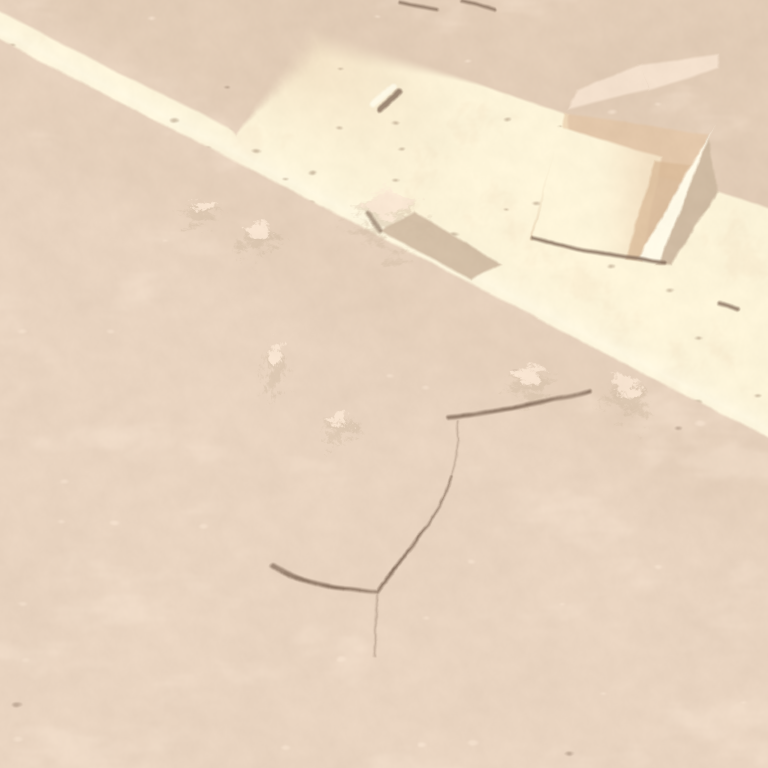
A WebGL 2 fragment shader for this texture:

```glsl
#version 300 es
precision highp float;
// Dusty ground crossed by a slanted band of sunlight, with a tilted panel,
// debris and bent twigs. Convex quads and curved strokes shape the scene;
// layered sines mottle the dust and hashed cells scatter chips and pebbles.
uniform vec2 u_resolution;
out vec4 outColor;

const float SOFT = .0026;    // edge blur in canvas units
const float MOTTLE = .012;   // strength of dust variation
const vec3 DUST = vec3(.912, .83, .752);
const vec3 DUST_DIM = vec3(.885, .80, .715);
const vec3 DUST_PALE = vec3(.96, .885, .81);
const vec3 SUN = vec3(.99, .955, .85);
const vec3 SUN_TAN = vec3(.955, .885, .775);
const vec3 GLARE = vec3(1., .98, .91);
const vec3 SHADE = vec3(.81, .73, .635);
const vec3 RUST = vec3(.85, .725, .59);
const vec3 TWIG = vec3(.53, .44, .37);

vec3 col = DUST;
void paint(vec3 c, float amount) { col = mix(col, c, amount); }

float hash(vec2 p) { return fract(sin(dot(p, vec2(127.1, 311.7))) * 43758.5); }

// Layered, warped sines in about -1..1
float mottle(vec2 p) {
  float sum = 0., amp = .5;
  for (int i = 0; i < 5; i++) {
    sum += amp * sin(p.x + 1.7 * sin(p.y * .8)) * cos(p.y + sin(p.x * .7));
    p = mat2(1.5, 1.15, -1.15, 1.5) * p + 2.3;
    amp *= .66;
  }
  return sum;
}

float fill(float d) { return 1. - smoothstep(-SOFT, SOFT, d); }

float side(vec2 p, vec2 a, vec2 b) {
  vec2 d = normalize(b - a);
  return dot(p - a, vec2(d.y, -d.x));
}

// Convex quad, corners counterclockwise, two per vector
float quad(vec2 p, vec4 a, vec4 b) {
  return max(max(side(p, a.xy, a.zw), side(p, a.zw, b.xy)),
             max(side(p, b.xy, b.zw), side(p, b.zw, a.xy)));
}

// Quadratic curve from ends.xy to ends.zw, half width w.x to w.y
float stroke(vec2 p, vec4 ends, vec2 bend, vec2 w) {
  float best = 1.;
  vec2 last = ends.xy;
  for (int i = 1; i <= 8; i++) {
    float t = float(i) / 8.;
    vec2 next = mix(mix(ends.xy, bend, t), mix(bend, ends.zw, t), t), d = next - last;
    float h = clamp(dot(p - last, d) / dot(d, d), 0., 1.);
    best = min(best, length(p - last - d * h) - mix(w.x, w.y, t));
    last = next;
  }
  return fill(best);
}

float line(vec2 p, vec4 ends, float w) { return stroke(p, ends, .5 * (ends.xy + ends.zw), vec2(w)); }

// Broken flake with a faint shaded underside
void flake(vec2 p, vec2 center, vec2 size) {
  vec2 q = (p - center) / size;
  float d = length(q) + .8 * mottle(q * 2. + center * 90.);
  paint(SHADE, .45 * (1. - smoothstep(.6, 1.2, d + .6 * q.y)));
  paint(DUST_PALE + .03, .85 * (1. - smoothstep(.5, 1., d)));
}

// Sparse specks, one candidate per hashed cell
float specks(vec2 p, float cells, float density, float size) {
  vec2 id = floor(p * cells), f = fract(p * cells);
  vec2 c = .3 + .4 * vec2(hash(id + 3.), hash(id + 7.));
  float d = length((f - c) * vec2(.7, 1.2)) / cells - size * (.4 + hash(id + 5.));
  return fill(d) * step(hash(id), density);
}

void main() {
  vec2 p = gl_FragCoord.xy / u_resolution;
  float m = mottle(p * 13.), fine = mottle(p * 65. + 4.);
  vec2 q = p + .002 * vec2(fine, m);
  float below = .948 - .518 * p.x - p.y;   // depth under the band's lower edge

  // Dust, dimmer beyond the band and just beneath it
  float near = (below - .06) / .08;
  paint(DUST_DIM, max(smoothstep(0., .1, -below), .6 * exp(-near * near)));
  paint(DUST_PALE, .45 * smoothstep(.2, .85, mottle(p * vec2(8., 17.) + 2.)));
  paint(DUST_PALE, .7 * specks(q, 17., .12, .003));
  paint(TWIG, .4 * specks(q + .3, 14., .04, .003));

  // Sunlit band, fading out at its upper left
  float band = quad(q, vec4(-.05, .974, .36, .762), vec4(.3, .832, -.05, 1.01));
  band = min(band, quad(q, vec4(.29, .798, .75, .56), vec4(.74, .85, .404, .967)));
  band = min(band, quad(q, vec4(.7, .585, 1.05, .404), vec4(1.05, .655, .7, .7)));
  band = min(band, quad(q, vec4(.865, .64, 1.05, .6), vec4(1.05, .71, .931, .752)));
  float fade = smoothstep(.03, .22, -below) * (1. - smoothstep(.35, .65, p.x));
  vec3 sun = mix(SUN, SUN_TAN, max(fade, .35 * smoothstep(.1, .8, mottle(p * 24.))));
  sun = mix(sun, GLARE, .55 * exp(-abs(below + .012) * 60.));
  sun = mix(sun, SHADE - .1, .6 * specks(q, 28., .17, .0025));
  paint(sun, 1. - smoothstep(-SOFT - .045 * fade, SOFT, band));

  // Grey slab and rubble inside the band
  paint(SHADE + .02, fill(quad(q, vec4(.495, .7, .612, .636), vec4(.651, .655, .54, .724))));
  flake(p, vec2(.508, .733), vec2(.036, .022));
  paint(TWIG, .6 * line(q, vec4(.478, .722, .495, .7), .003));

  // Panel: cast shade, face, rusty fold, bright rim, dark base
  paint(RUST + .04, .6 * fill(quad(q, vec4(.73, .8, .9, .76), vec4(.922, .825, .735, .852))));
  paint(SHADE, fill(quad(q, vec4(.855, .656, .874, .655), vec4(.935, .75, .922, .82))));
  paint(RUST, .5 * line(q, vec4(.692, .69, .724, .8), .002));
  paint(mix(SUN, SUN_TAN, smoothstep(.77, .85, p.x)),
        fill(quad(q, vec4(.693, .69, .835, .66), vec4(.862, .795, .728, .835))));
  paint(RUST, .75 * fill(quad(q, vec4(.815, .663, .835, .66), vec4(.898, .785, .852, .79))));
  paint(GLARE, fill(quad(q, vec4(.83, .662, .859, .658), vec4(.922, .82, .895, .775))));
  paint(TWIG, .85 * stroke(q, vec4(.693, .691, .865, .658), vec2(.77, .672), vec2(.0022)));

  // Pale shard beyond the panel
  float shard = quad(q, vec4(.74, .858, .846, .883), vec4(.836, .915, .752, .882));
  shard = min(shard, quad(q, vec4(.845, .882, .935, .911), vec4(.935, .928, .832, .914)));
  paint(DUST_PALE, fill(shard));

  // Loose flakes
  flake(p, vec2(.262, .733), vec2(.019, .01));
  flake(p, vec2(.337, .7), vec2(.02, .013));
  flake(p, vec2(.686, .513), vec2(.024, .013));
  flake(p, vec2(.816, .499), vec2(.022, .017));
  flake(p, vec2(.445, .456), vec2(.016, .013));
  flake(p, vec2(.358, .541), vec2(.013, .018));

  // Twigs, with a faint fork below the joint
  float twig = stroke(q, vec4(.584, .456, .768, .491), vec2(.66, .466), vec2(.0026));
  twig = max(twig, stroke(q, vec4(.355, .263, .491, .229), vec2(.4, .233), vec2(.0036, .002)));
  twig = max(twig, stroke(q, vec4(.491, .229, .588, .38), vec2(.575, .33), vec2(.0024, .001)));
  float faint = stroke(q, vec4(.588, .38, .596, .452), vec2(.597, .41), vec2(.001));
  faint = max(faint, line(q, vec4(.491, .229, .488, .147), .0012));
  paint(TWIG, max((.82 + .2 * fine) * twig, .4 * faint));

  // Stray splinters
  paint(GLARE, line(q, vec4(.485, .864, .511, .886), .004));
  float bits = line(q, vec4(.495, .857, .519, .88), .004);
  bits = max(bits, line(q, vec4(.521, .996, .569, .987), .002));
  bits = max(bits, line(q, vec4(.602, .999, .644, .988), .002));
  bits = max(bits, line(q, vec4(.938, .606, .96, .598), .0025));
  paint(TWIG, .8 * bits);

  col += MOTTLE * (.7 * m + .9 * fine);
  outColor = vec4(clamp(col, 0., 1.), 1.);
}
```
